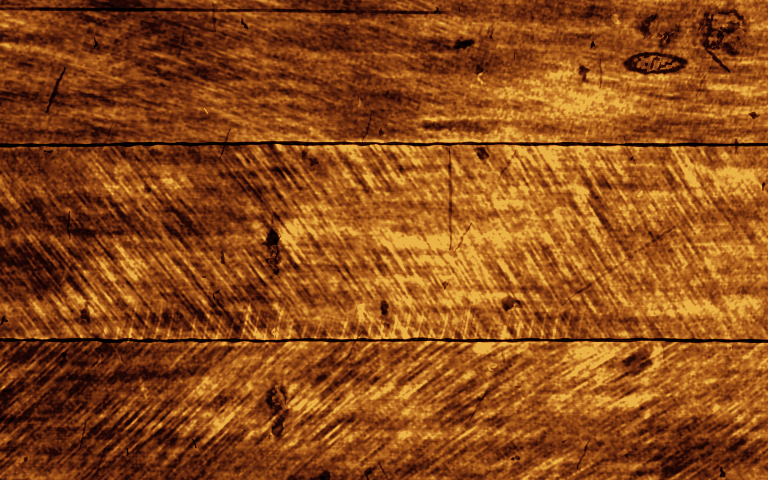
Write a Shadertoy shader that draws this texture.

```glsl
// Three weathered, amber-stained planks with saw marks, knots, pits and scratches.
// Stretched noise and wear build one wood tone, which a six-colour ramp stains.
// Units are canvas heights.

float hash(vec2 p) {
    vec3 q = fract(p.xyx * vec3(0.1031, 0.103, 0.0973));
    q += dot(q, q.yzx + 33.33);
    return fract((q.x + q.y) * q.z);
}

float noise(vec2 p) {
    vec2 i = floor(p), f = fract(p);
    f = f * f * (3.0 - 2.0 * f);
    return mix(mix(hash(i), hash(i + vec2(1, 0)), f.x),
               mix(hash(i + vec2(0, 1)), hash(i + vec2(1, 1)), f.x), f.y);
}

float fbm(vec2 p) {
    float sum = 0.0, gain = 0.53;
    for (int i = 0; i < 4; i++) {
        sum += gain * noise(p);
        p = p * 2.03 + 17.1;
        gain *= 0.5;
    }
    return sum;
}

// Soft elliptical stain
float blot(vec2 p, float x, float y, float rx, float ry) {
    return smoothstep(1.25, 0.55, length((p - vec2(x, y)) / vec2(rx, ry)));
}

// Thin stroke with tapering ends
float scratch(vec2 p, vec2 a, vec2 b, float width) {
    vec2 ab = b - a;
    float h = clamp(dot(p - a, ab) / dot(ab, ab), 0.0, 1.0);
    float taper = 0.4 + 2.4 * h * (1.0 - h);
    return smoothstep(width + 0.0025, width * 0.3, length(p - a - ab * h) / taper);
}

vec3 stain(float tone) {
    vec3 ramp[6] = vec3[6](vec3(0.14, 0.03, 0.02), vec3(0.32, 0.11, 0.04),
                           vec3(0.47, 0.20, 0.06), vec3(0.63, 0.32, 0.09),
                           vec3(0.77, 0.47, 0.15), vec3(0.92, 0.70, 0.27));
    float t = clamp(tone, 0.0, 1.0) * 5.0;
    int i = min(int(t), 4);
    return mix(ramp[i], ramp[i + 1], t - float(i)) * smoothstep(-0.5, 0.0, tone);
}

void mainImage(out vec4 fragColor, in vec2 fragCoord) {
    vec2 p = fragCoord / iResolution.y;
    float wobble = 0.004 * (fbm(vec2(p.x * 9.0, 3.0)) - 0.5);
    float lowSeam = p.y - 0.291 - wobble;
    float highSeam = p.y - 0.697 + wobble - 0.004 * sin(p.x * 2.0);
    float plank = step(0.0, lowSeam) + step(0.0, highSeam);

    // Pool of light on the right, fading into the corners
    vec2 l = (p - vec2(1.26, 0.52)) / vec2(0.99, 0.52);
    float tone = 0.22 + 0.56 * exp(-dot(l, l));

    // Lengthwise grain, bending around a pale knot at upper left
    vec2 k = (p - vec2(0.2, 0.9)) / 0.067;
    float knot = exp(-dot(k, k));
    vec2 g = p + vec2(plank * 7.3, 0.04 * fbm(p * vec2(2.5, 5.0) + plank) + 0.04 * knot);
    tone += 0.75 * (fbm(g * vec2(6.0, 65.0)) - 0.5);
    tone += 0.7 * (fbm(g * vec2(5.0, 11.0) + 40.0) - 0.5);
    tone += knot * (0.1 + 0.1 * sin(length(k) * 14.0 + 5.0 * fbm(p * 25.0)));

    // Short, fine saw marks, slanted differently on each plank
    float slant = plank < 0.5 ? 0.7 : (plank < 1.5 ? -0.95 : -0.3);
    slant += 0.06 * sin(p.x * 3.0 + plank);
    vec2 along = vec2(cos(slant), sin(slant));
    vec2 s = vec2(dot(p, vec2(-along.y, along.x)), dot(p, along));
    float bite = (plank > 1.5 ? 0.55 : 1.0) * (0.3 + 1.1 * noise(p * 9.0 + 9.0));
    tone += bite * (0.5 * noise(s * vec2(140.0, 14.0)) + 0.5 * noise(s * vec2(210.0, 32.0)) - 0.5);
    tone += 0.36 * (noise(s * 190.0) - 0.5) + 0.2 * (noise(s.yx * 90.0) - 0.5);

    // Row of upright cutter ticks above the lower seam
    float tickX = (p.x - 0.22 * lowSeam) / 0.026 + 0.5 * noise(p * 12.0);
    float top = 0.03 + 0.075 * hash(vec2(floor(tickX), 5.0));
    float row = step(0.0, lowSeam) * smoothstep(top, top * 0.5, lowSeam)
              * smoothstep(0.1, 0.25, p.x) * smoothstep(1.35, 1.1, p.x);
    float tick = abs(fract(tickX) - 0.5);
    tone += row * (0.26 * smoothstep(0.16, 0.03, tick) - 0.12 * smoothstep(0.3, 0.45, tick));

    // Scattered pits and scratches, roughened by ragged coordinates
    vec2 r = p + 0.016 * (vec2(noise(p * 55.0), noise(p * 55.0 + 31.0)) - 0.5)
               + 0.010 * (vec2(noise(p * 130.0), noise(p * 130.0 + 57.0)) - 0.5);
    vec2 q = mix(p, r, 0.3);
    float dark = 0.0, pale = 0.0;
    for (float i = 1.0; i < 84.0; i++) {
        vec2 at = vec2(1.6 * hash(vec2(i, 1.7)), hash(vec2(i, 8.3)));
        float size = 0.003 + 0.007 * pow(hash(vec2(i, 4.1)), 2.0);
        float mark = blot(r, at.x, at.y, size, size * (1.0 + 2.2 * hash(vec2(i, 6.6))));
        if (mod(i, 3.0) < 1.0) {
            vec2 run = vec2(0.08 * hash(vec2(i, 23.0)) - 0.04, -0.06);
            mark = 0.5 * scratch(q, at, at + run, 0.0015);
        }
        if (mod(i, 4.0) < 1.0) pale = max(pale, 0.9 * mark);
        else dark = max(dark, mark * (0.35 + 0.6 * hash(vec2(i, 2.9))));
    }

    // Knot cluster at upper right, with a speckled oval below it
    float crumble = 0.25 + 0.75 * smoothstep(0.36, 0.54, fbm(r * 50.0));
    dark = max(dark, crumble * blot(r, 1.375, 0.942, 0.048, 0.038));
    dark = max(dark, crumble * blot(r, 1.505, 0.937, 0.062, 0.052));
    dark = max(dark, 0.8 * scratch(q, vec2(1.47, 0.9), vec2(1.52, 0.848), 0.004));
    float oval = length((q - vec2(1.365, 0.868)) / vec2(0.061, 0.021));
    dark = max(dark, 0.8 * smoothstep(0.25, 0.05, abs(oval - 0.95)));
    dark = max(dark, 0.7 * smoothstep(1.0, 0.8, oval) * smoothstep(0.5, 0.7, noise(s * 150.0)));

    // Nail holes, drips and long scars
    dark = max(dark, crumble * blot(r, 0.569, 0.485, 0.015, 0.07));
    dark = max(dark, crumble * blot(r, 0.583, 0.168, 0.021, 0.034));
    dark = max(dark, blot(r, 0.578, 0.112, 0.01, 0.027));
    dark = max(dark, crumble * blot(r, 0.802, 0.344, 0.012, 0.034));
    dark = max(dark, blot(r, 0.965, 0.908, 0.021, 0.01));
    dark = max(dark, crumble * blot(r, 1.07, 0.369, 0.021, 0.015));
    dark = max(dark, 0.5 * blot(r, 0.98, 0.74, 0.11, 0.013));
    dark = max(dark, 0.7 * scratch(q, vec2(0.135, 0.86), vec2(0.098, 0.765), 0.004));
    dark = max(dark, 0.4 * scratch(q, vec2(0.937, 0.69), vec2(0.938, 0.48), 0.003));
    dark = max(dark, 0.3 * scratch(q, vec2(1.17, 0.365), vec2(1.42, 0.54), 0.003));
    pale = max(pale, 0.6 * blot(r, 0.608, 0.505, 0.033, 0.045));
    tone += 0.4 * pale * (1.0 - dark) - 0.8 * dark;

    // Seams with worn pale lips, and a broken hairline crack along the top
    float seam = min(abs(lowSeam), abs(highSeam));
    tone += 0.2 * smoothstep(0.014, 0.005, seam) * noise(p * vec2(14.0, 40.0));
    float crack = abs(p.y - 0.982 + 0.008 * p.x + wobble);
    tone -= noise(p * 20.0) * smoothstep(0.005, 0.001, crack) * smoothstep(1.1, 0.8, p.x);
    float gap = 0.0008 + 0.0035 * noise(vec2(p.x * 45.0, plank));
    tone -= 1.1 * smoothstep(gap + 0.002, gap - 0.0015, seam);
    fragColor = vec4(stain(tone), 1.0);
}
```
